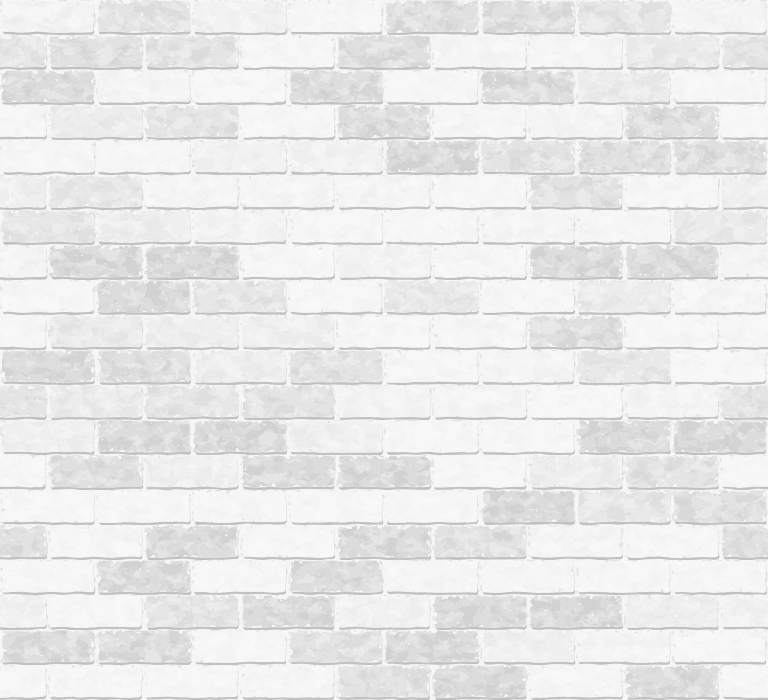
This texture is drawn by a WebGL 1 fragment shader. Its source:

```glsl
precision highp float;
uniform vec2 u_resolution;

#define BRICKS_ACROSS 8.0
#define COURSES 20.0
#define BRICK_ASPECT 2.743
#define FACE_HALF vec2(1.305, 0.445)
#define CORNER 0.07
#define SHADOW_DEPTH 0.068
#define MORTAR vec3(0.965)
#define PALE vec3(0.972)
#define GREY vec3(0.845)
#define SHADOW vec3(0.755)

vec2 hash2(vec2 p) {
  vec3 h = fract(vec3(p.xyx) * vec3(0.1031, 0.1030, 0.0973));
  h += dot(h, h.yzx + 33.33);
  return fract((h.xx + h.yz) * h.zy);
}

float cornerSlope(vec2 cell, vec2 corner, vec2 f) {
  float angle = 6.2832 * hash2(cell + corner).x;
  return dot(vec2(cos(angle), sin(angle)), f - corner);
}

float gradientNoise(vec2 p) {
  vec2 cell = floor(p);
  vec2 f = fract(p);
  vec2 w = f * f * f * (f * (f * 6.0 - 15.0) + 10.0);
  float bottom = mix(cornerSlope(cell, vec2(0.0), f),
                     cornerSlope(cell, vec2(1.0, 0.0), f), w.x);
  float top = mix(cornerSlope(cell, vec2(0.0, 1.0), f),
                  cornerSlope(cell, vec2(1.0), f), w.x);
  return mix(bottom, top, w.y);
}

float fbm(vec2 p) {
  float sum = 0.0;
  float gain = 1.0;
  for (int i = 0; i < 3; i++) {
    sum += gain * gradientNoise(p);
    p = p * 2.1 + 17.3;
    gain *= 0.5;
  }
  return sum;
}

float roundedBox(vec2 p, vec2 halfSize) {
  vec2 d = abs(p) - halfSize + CORNER;
  return length(max(d, 0.0)) + min(max(d.x, d.y), 0.0) - CORNER;
}

float coverage(float dist, float blur) {
  return 1.0 - smoothstep(-blur, blur, dist);
}

// Flat-toned patch with a crisp outline
float patchMask(vec2 p, float threshold) {
  return smoothstep(threshold - 0.05, threshold + 0.05, fbm(p));
}

void main() {
  vec2 uv = gl_FragCoord.xy / u_resolution;
  float blur = 0.7 * COURSES / u_resolution.y;

  // Running bond, courses counted from the top
  float course = floor((1.0 - uv.y) * COURSES);
  float across = uv.x * BRICKS_ACROSS + 0.5 * mod(course, 2.0);
  vec2 id = vec2(mod(floor(across), BRICKS_ACROSS), course);
  vec2 local = vec2((fract(across) - 0.5) * BRICK_ASPECT,
                    fract(uv.y * COURSES) - 0.5);
  vec2 rnd = hash2(id + 3.7);
  vec2 grain = local + floor(hash2(id + 41.3) * 60.0) * 5.0 + 10.0;

  // Uneven brick outline, with chips eaten from its edge
  vec2 wobble = vec2(gradientNoise(grain * vec2(1.0, 3.0)),
                     gradientNoise(grain.yx * vec2(0.5, 1.6) + 7.0));
  vec2 q = local - vec2(0.02 * (rnd.y - 0.5), 0.025) + 0.045 * wobble;
  float outline = roundedBox(q, FACE_HALF);
  float chip = max(gradientNoise(grain * 6.0) - 0.12, 0.0);
  float chipped = outline + 0.3 * chip;

  // Brick tone: mostly pale, some grey
  float tone = 0.04 + 0.83 * smoothstep(0.25, 1.0, rnd.x);
  vec2 warp = grain + 0.12 * vec2(gradientNoise(grain * 4.0),
                                  gradientNoise(grain * 4.0 + 31.0));
  float contrast = 0.08 + 0.26 * tone;
  tone += contrast * patchMask(warp * vec2(1.6, 2.4), 0.12);
  tone += 0.5 * contrast * patchMask(warp * vec2(2.6, 3.6) + 9.0, 0.22);
  tone -= 0.9 * contrast * patchMask(warp * vec2(1.8, 2.8) + 23.0, 0.14);
  tone *= 1.0 - 0.7 * patchMask(grain * 7.0 + 51.0, 0.58);
  vec3 face = mix(PALE, GREY, clamp(tone, 0.0, 1.2));

  // Mortar with grey flecks close to the bricks
  float fleck = smoothstep(0.14, 0.26, gradientNoise(grain * 7.0 + 13.0));
  fleck *= 1.0 - smoothstep(0.02, 0.09, outline);
  vec3 color = MORTAR - 0.07 * fleck;

  // Wavering shadow under the brick, fainter beside it
  float depth = SHADOW_DEPTH * (1.0 + 0.5 * gradientNoise(grain * 2.2 + 5.0));
  float shade = coverage(roundedBox(q + vec2(-0.025, depth), FACE_HALF), blur);
  shade *= 1.0 - coverage(outline, blur);
  float below = 1.0 - smoothstep(-0.43, -0.36, q.y);
  color = mix(color, SHADOW, shade * mix(0.35, 1.0, below));

  color = mix(color, face, coverage(chipped, blur));
  gl_FragColor = vec4(color, 1.0);
}
```
